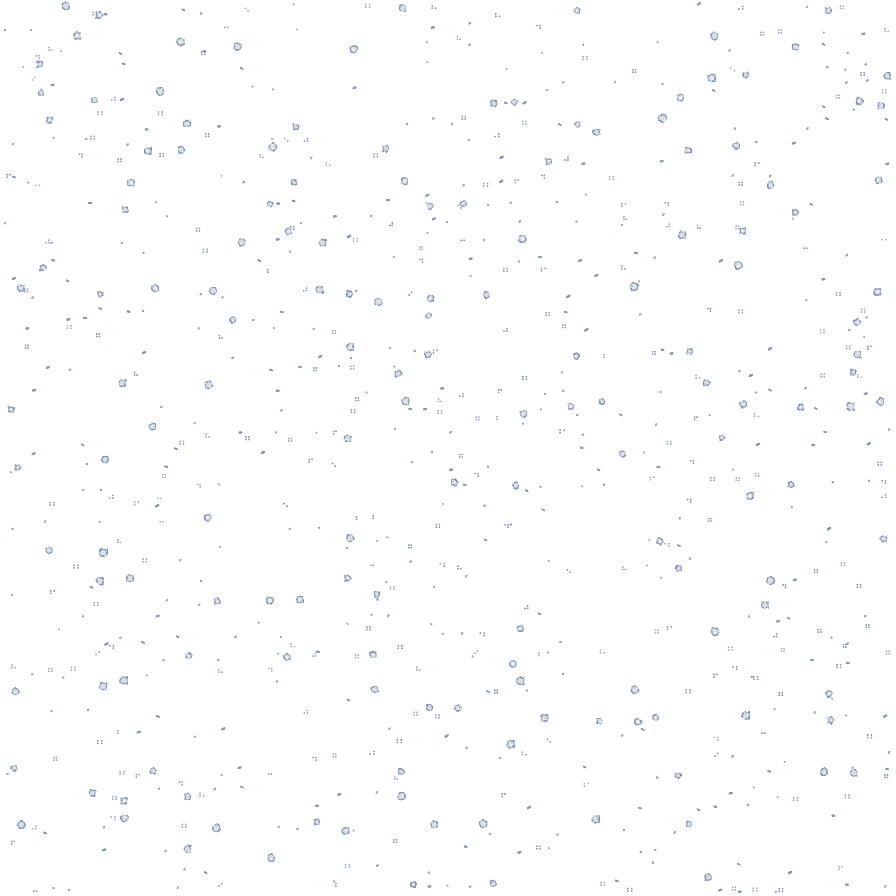
Reproduce this texture procedurally as a Shadertoy shader.

```glsl
#define PAPER vec3(1.0)
#define INK vec3(0.51, 0.57, 0.70)
#define FILL vec3(0.83, 0.87, 0.89)
#define BEAD_RADIUS 0.0047
#define RIM_WIDTH 0.0018
#define DOT_RADIUS 0.0010
#define SPECK_RADIUS 0.0014
#define BEAD_GRID 32.0
#define CLUSTER_GRID 42.0
#define SPECK_GRID 47.0
#define GRAIN 270.0
#define SHARPNESS 1.5

// Integer hash giving three values in 0..1
vec3 hash3(vec2 cell, float seed) {
    uvec3 v = uvec3(ivec3(cell, seed) + 4096);
    v = v * 1664525u + 1013904223u;
    v.x += v.y * v.z; v.y += v.z * v.x; v.z += v.x * v.y;
    v ^= v >> 16u;
    v.x += v.y * v.z; v.y += v.z * v.x; v.z += v.x * v.y;
    return vec3(v >> 8u) / 16777216.0;
}

float cornerSlope(vec2 corner, vec2 offset) {
    float angle = 6.2832 * hash3(corner, 9.0).x;
    return dot(vec2(cos(angle), sin(angle)), offset);
}

float gradientNoise(vec2 p) {
    vec2 i = floor(p), f = p - i;
    vec2 u = f * f * f * (f * (f * 6.0 - 15.0) + 10.0);
    vec2 e = vec2(1.0, 0.0);
    return mix(mix(cornerSlope(i, f), cornerSlope(i + e, f - e), u.x),
               mix(cornerSlope(i + e.yx, f - e.yx), cornerSlope(i + 1.0, f - 1.0), u.x), u.y);
}

// Antialiased coverage of a signed distance
float cover(float dist) {
    return clamp(0.5 - dist * iResolution.y * SHARPNESS, 0.0, 1.0);
}

// Share of filled cells, drifting slowly over the canvas
float density(vec2 cell, float grid, float share) {
    return share * (1.0 + 0.8 * gradientNoise(cell / grid * 6.0 + 3.3));
}

// Offset from the jittered centre of the cell's mark
vec2 fromMark(vec2 p, float grid, float margin, float seed, out vec2 cell) {
    cell = floor(p * grid);
    vec2 inset = vec2(margin * grid);
    vec2 centre = mix(inset, 1.0 - inset, hash3(cell, seed).xy);
    return p - (cell + centre) / grid;
}

// Pale bead with an uneven, broken rim and sometimes one square side
vec3 drawBead(vec3 color, vec2 p) {
    vec2 cell;
    vec2 q = fromMark(p, BEAD_GRID, 0.0065, 1.0, cell);
    vec3 rnd = hash3(cell, 2.0);
    if (rnd.x > density(cell, BEAD_GRID, 0.155)) return color;
    float grain = gradientNoise(p * GRAIN);
    float radius = BEAD_RADIUS * mix(0.8, 1.08, rnd.y);
    float squared = step(0.45, rnd.z) * step(0.0, q.x * (rnd.y - 0.5));
    float boxed = max(abs(q.x), abs(q.y)) + 0.1 * radius;
    float dist = mix(length(q), boxed, squared) - radius + 0.0016 * grain;
    float rim = cover(abs(dist + 0.5 * RIM_WIDTH) - 0.5 * RIM_WIDTH);
    float broken = smoothstep(-0.35, 0.2, gradientNoise(p * GRAIN * 1.3 + 31.0));
    vec3 body = mix(FILL, PAPER, smoothstep(0.0, 0.35, grain) * 0.8);
    body = mix(body, INK, rim * mix(0.25, 1.0, broken));
    return mix(color, body, cover(dist));
}

// Tight block of four small dots, some of them missing
vec3 drawCluster(vec3 color, vec2 p) {
    vec2 cell;
    vec2 q = fromMark(p, CLUSTER_GRID, 0.005, 3.0, cell);
    vec3 rnd = hash3(cell, 4.0);
    if (rnd.x > density(cell, CLUSTER_GRID, 0.14)) return color;
    vec2 side = vec2(q.x < 0.0 ? -1.0 : 1.0, q.y < 0.0 ? -1.0 : 1.0);
    vec2 spread = vec2(mix(0.0013, 0.0022, rnd.y), 0.0014);
    float kept = step(hash3(cell * 2.0 + side, 5.0).x, 0.8);
    float dist = length(q - side * spread) - DOT_RADIUS;
    return mix(color, INK, cover(dist) * kept * mix(0.65, 1.0, rnd.z));
}

// Single speck, sometimes slightly drawn out
vec3 drawSpeck(vec3 color, vec2 p) {
    vec2 cell;
    vec2 q = fromMark(p, SPECK_GRID, 0.004, 6.0, cell);
    vec3 rnd = hash3(cell, 7.0);
    if (rnd.x > density(cell, SPECK_GRID, 0.17)) return color;
    float stretch = 0.0009 * step(0.6, rnd.y);
    q.y -= q.x * (rnd.z - 0.5);
    q.x -= clamp(q.x, -stretch, stretch);
    float dist = length(q) - SPECK_RADIUS * mix(0.8, 1.1, rnd.z);
    return mix(color, INK, cover(dist) * mix(0.7, 1.0, rnd.y));
}

void mainImage(out vec4 fragColor, in vec2 fragCoord) {
    vec2 p = fragCoord / iResolution.y;
    vec3 color = drawSpeck(PAPER, p);
    color = drawCluster(color, p);
    color = drawBead(color, p);
    fragColor = vec4(color, 1.0);
}
```
